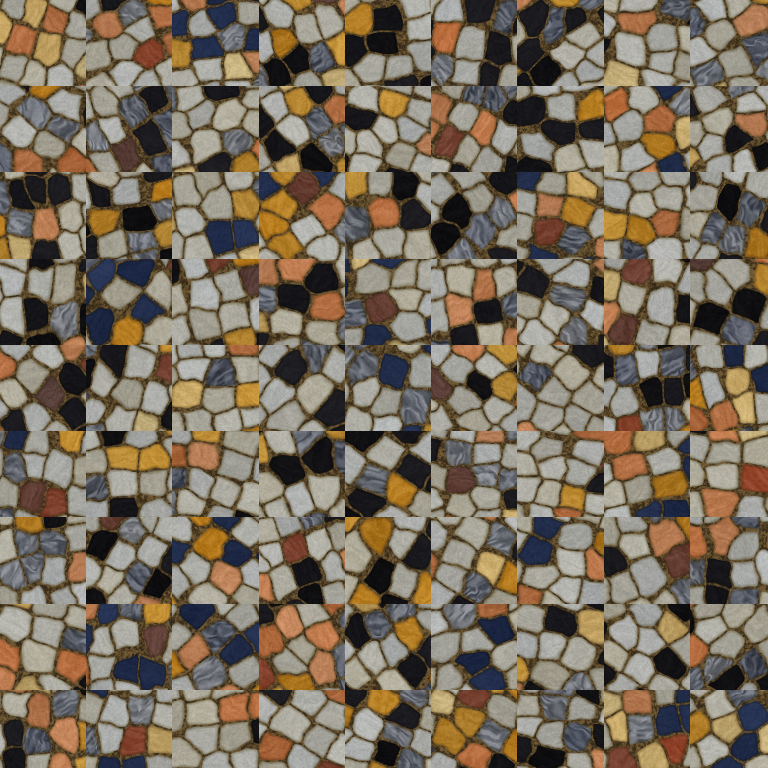
A Shadertoy shader for this texture:

```glsl
// Patchwork of square swatches of stone mosaic set in brown grout.
// Each swatch has its own turned, jittered grid; a stone is a Voronoi cell
// clipped by a tilted box, then coloured, veined and shaded at its rim.

#define SWATCHES 8.905     // swatches across the canvas
#define STONES 3.05        // stones across a swatch
#define JITTER 0.52        // scatter of stone centres
#define TILT 0.9           // range of box tilt, radians
#define HALF_GAP 0.036     // half the joint width, in stones
#define ROUNDING 0.07      // corner rounding, in stones
#define SOFTNESS 0.0011    // edge blur, in canvas units
#define BLUE_SHARE 0.27    // swatches with navy instead of black
#define GROUT_DARK vec3(0.21, 0.16, 0.09)
#define GROUT_LIGHT vec3(0.45, 0.36, 0.21)

vec3 hash3(vec2 p) {
    vec3 q = fract(vec3(p.xyx) * vec3(0.1031, 0.1030, 0.0973));
    q += dot(q, q.yxz + 33.33);
    return fract((q.xxy + q.yzz) * q.zyx);
}

float noise(vec2 p) {
    vec2 i = floor(p), f = fract(p);
    f = f * f * (3.0 - 2.0 * f);
    float low = mix(hash3(i).x, hash3(i + vec2(1, 0)).x, f.x);
    float high = mix(hash3(i + vec2(0, 1)).x, hash3(i + vec2(1, 1)).x, f.x);
    return mix(low, high, f.y);
}

mat2 rotation(float a) {
    float c = cos(a), s = sin(a);
    return mat2(c, s, -s, c);
}

float smoothMin(float a, float b, float k) {
    float h = max(k - abs(a - b), 0.0) / k;
    return min(a, b) - h * h * k * 0.25;
}

vec2 stoneCentre(vec2 cell, vec2 seed) {
    return cell + 0.5 + JITTER * (hash3(cell + seed).xy - 0.5);
}

// Positive inside the stone; also returns its cell and centre.
float stoneDistance(vec2 p, vec2 seed, out vec2 cell, out vec2 centre) {
    vec2 base = floor(p);
    float nearest = 1e3;
    for (int y = -1; y <= 1; y++)
    for (int x = -1; x <= 1; x++) {
        vec2 c = base + vec2(x, y);
        vec2 s = stoneCentre(c, seed);
        float d = dot(p - s, p - s);
        if (d < nearest) { nearest = d; cell = c; centre = s; }
    }
    float inside = 1e3;
    for (int y = -2; y <= 2; y++)
    for (int x = -2; x <= 2; x++) {
        if (x == 0 && y == 0) continue;
        vec2 s = stoneCentre(cell + vec2(x, y), seed);
        float edge = dot(0.5 * (centre + s) - p, normalize(s - centre));
        inside = smoothMin(inside, edge, ROUNDING);
    }
    vec3 h = hash3(cell + seed + 71.3);
    vec2 halfSize = 0.48 + 0.18 * h.xy;
    vec2 gap = halfSize - abs(rotation(TILT * (h.z - 0.5)) * (p - centre));
    return smoothMin(inside - HALF_GAP, min(gap.x, gap.y), ROUNDING);
}

// Picks a kind of stone; veins is the strength of its streaks.
vec3 stoneColor(float pick, float tone, bool blue, out float veins) {
    veins = 0.06;
    if (pick < 0.49) return mix(vec3(0.69, 0.70, 0.70), vec3(0.68, 0.66, 0.59), tone);
    if (pick < 0.67) {
        veins = 0.03;
        return blue ? mix(vec3(0.10, 0.14, 0.25), vec3(0.16, 0.21, 0.34), tone)
                    : mix(vec3(0.05, 0.05, 0.06), vec3(0.11, 0.11, 0.13), tone);
    }
    if (pick < 0.78) {
        veins = 0.30;
        return mix(vec3(0.30, 0.32, 0.37), vec3(0.46, 0.47, 0.49), tone);
    }
    veins = 0.09;
    if (pick < 0.86) return mix(vec3(0.69, 0.40, 0.22), vec3(0.76, 0.53, 0.37), tone);
    if (pick < 0.93) return mix(vec3(0.69, 0.46, 0.10), vec3(0.76, 0.58, 0.24), tone);
    if (pick < 0.975) return mix(vec3(0.75, 0.61, 0.34), vec3(0.79, 0.71, 0.51), tone);
    return mix(vec3(0.33, 0.24, 0.22), vec3(0.56, 0.26, 0.16), tone);
}

void mainImage(out vec4 fragColor, in vec2 fragCoord) {
    vec2 uv = fragCoord / iResolution.y;
    vec2 grid = vec2(uv.x, 1.0 - uv.y) * SWATCHES;

    // Swatch: its own turn, scale and stretch
    vec2 swatch = floor(grid);
    vec3 style = hash3(swatch + 5.7);
    vec3 shape = hash3(swatch + 43.1);
    vec2 seed = swatch * 37.0 + 200.0;
    vec2 scale = STONES * (0.93 + 0.18 * shape.x) * vec2(0.92, 1.08);
    vec2 p = rotation(style.x * 3.14159) * (fract(grid) - 0.5) * scale + shape.yz * 4.0;
    vec2 wobble = vec2(noise(p * 3.0 + seed), noise(p * 3.0 + seed + 19.0)) - 0.5;
    p += 0.13 * wobble;

    vec2 cell, centre;
    float d = stoneDistance(p, seed, cell, centre);

    // Stone: base colour, streaks, fine grain and a stained rim
    vec3 h = hash3(cell + seed + 131.9);
    float veins;
    vec3 stone = stoneColor(h.x, h.y, style.y < BLUE_SHARE, veins);
    vec2 along = rotation(h.z * 6.283) * (p - centre) + h.xy * 50.0 + 60.0;
    float streak = noise(along * vec2(3.0, 11.0) + 2.0 * noise(along * 4.0));
    float grain = noise(p * 22.0 + seed);
    stone *= 0.90 + 0.14 * h.z + 0.07 * (grain - 0.5);
    stone += veins * (streak - 0.45) + 0.02 * (grain - 0.5);
    stone = mix(stone * vec3(0.80, 0.78, 0.70), stone, smoothstep(0.0, 0.11, d));

    // Grout: gritty brown
    float grit = 0.6 * noise(p * 12.0 + seed) + 0.4 * noise(p * 27.0 + seed);
    vec3 grout = mix(GROUT_DARK, GROUT_LIGHT, smoothstep(0.15, 0.85, grit));

    float blur = max(SOFTNESS, 0.7 / iResolution.y) * SWATCHES * STONES;
    vec3 color = mix(grout, stone, smoothstep(-blur, blur, d));
    fragColor = vec4(clamp(color, 0.0, 1.0), 1.0);
}
```
